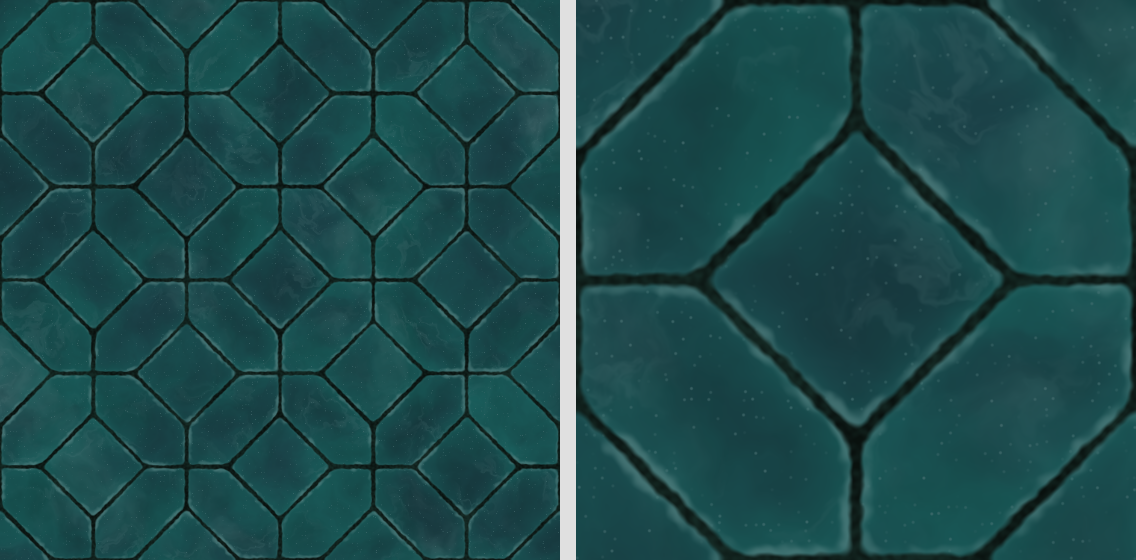
Left: the whole. Right: its middle third, enlarged.
A three.js fragment shader for this texture:

```glsl
// Glazed teal tiles: diamonds on alternate nodes of a 6 x 6 grid, with elongated
// hexagons between them. Edge distances give worn grout, pale chipped rims and a
// soft glow; warped gradient noise gives the cloudy, veined and speckled glaze.
#define GRID 6.0
#define DIAMOND 0.565
#define GROUT_HALF 0.019
#define CORNER 0.045
#define WOBBLE 0.007
#define EDGE_SOFT 0.011
#define RIM_STRENGTH 0.60
#define HAZE_STRENGTH 0.50
#define VEIN_STRENGTH 0.22
#define SPECK_CELLS 190.0
#define SPECK_DENSITY 0.16

varying vec2 vUv;

const vec3 GROUT_DARK = vec3(0.035, 0.065, 0.055);
const vec3 GROUT_LIGHT = vec3(0.08, 0.16, 0.14);
const vec3 GLAZE_DEEP = vec3(0.095, 0.225, 0.25);
const vec3 GLAZE_TEAL = vec3(0.09, 0.32, 0.315);
const vec3 GLOW_TEAL = vec3(0.10, 0.40, 0.385);
const vec3 HAZE = vec3(0.31, 0.45, 0.46);
const vec3 RIM = vec3(0.36, 0.53, 0.53);

vec2 hash2(vec2 p) {
  vec3 q = fract(p.xyx * vec3(0.1031, 0.1030, 0.0973));
  q += dot(q, q.yzx + 33.33);
  return fract((q.xx + q.yz) * q.zy);
}

float corner(vec2 cell, vec2 f, vec2 o) {
  float a = 6.2832 * hash2(cell + o).x;
  return dot(vec2(cos(a), sin(a)), f - o);
}

// Gradient noise, about -0.7 to 0.7
float noise(vec2 p) {
  vec2 i = floor(p), f = fract(p);
  vec2 u = f * f * f * (f * (f * 6.0 - 15.0) + 10.0);
  vec2 e = vec2(1.0, 0.0);
  return mix(mix(corner(i, f, e.yy), corner(i, f, e.xy), u.x),
             mix(corner(i, f, e.yx), corner(i, f, e.xx), u.x), u.y);
}

float fbm(vec2 p) {
  float sum = 0.0, amp = 0.6;
  for (int i = 0; i < 5; i++) {
    sum += amp * noise(p);
    p = mat2(1.6, 1.2, -1.2, 1.6) * p + 17.3;
    amp *= 0.52;
  }
  return sum;
}

float smoothMin(float a, float b) {
  float h = max(CORNER - abs(a - b), 0.0) / CORNER;
  return min(a, b) - 0.25 * h * h * CORNER;
}

// x: distance to the nearest tile edge, yz: tile identity
vec3 tiling(vec2 p) {
  vec2 cell = floor(p), f = p - cell;
  float flip = mod(cell.x + cell.y, 2.0);
  vec2 g = vec2(mix(f.x, 1.0 - f.x, flip), f.y);
  float farEnd = step(1.0, g.x + g.y);
  vec2 c = mix(g, 1.0 - g, farEnd);
  float cut = (c.x + c.y - DIAMOND) * 0.7071;
  if (cut < 0.0) {
    vec2 node = cell + vec2(abs(flip - farEnd), farEnd);
    return vec3(smoothMin(-cut, -cut + 1.4142 * min(c.x, c.y)), node);
  }
  vec2 side = min(g, 1.0 - g);
  return vec3(smoothMin(smoothMin(side.x, side.y), cut), cell + 0.5);
}

void main() {
  vec2 p = vUv * GRID;
  vec2 wobble = vec2(noise(p * 9.0), noise(p * 9.0 + 41.0))
              + 0.7 * vec2(noise(p * 27.0 + 7.0), noise(p * 27.0 + 73.0));
  vec3 tile = tiling(p + WOBBLE * wobble);
  vec2 rnd = hash2(tile.yz * 2.0 + 31.0);

  // Cloudy glaze, with a slight shift of tone per tile
  vec2 q = p + 0.45 * vec2(fbm(p * 1.3 + 5.0), fbm(p * 1.3 + 29.0));
  float cloud = fbm(q * 0.85 + 11.0);
  vec3 col = mix(GLAZE_DEEP, GLAZE_TEAL, smoothstep(-0.4, 0.45, cloud + 0.25 * (rnd.x - 0.5)));
  col *= 0.95 + 0.10 * rnd.y + 0.20 * fbm(q * 2.2 + 61.0);

  // Pale haze in broad, slanted drifts, and fine mineral veins
  vec2 drift = vec2(q.x + 0.6 * q.y, 0.55 * (q.y - 0.6 * q.x));
  float haze = smoothstep(0.02, 0.55, fbm(drift * 0.65 + 3.7) + 0.25 * fbm(q * 3.0 + 19.0));
  col = mix(col, HAZE, HAZE_STRENGTH * haze);
  vec2 v = q * 2.6 + rnd * 9.0;
  float vein = 1.0 - smoothstep(0.0, 0.11, abs(fbm(v)));
  vein *= smoothstep(-0.05, 0.4, noise(v * 0.6 + 8.0));
  col = mix(col, HAZE, VEIN_STRENGTH * vein);

  // Scattered pale specks
  vec2 s = vUv * SPECK_CELLS;
  vec2 id = floor(s), at = hash2(id + 3.0), kind = hash2(id + 91.0);
  float speck = 1.0 - smoothstep(0.05, 0.27, length(fract(s) - 0.25 - 0.5 * at));
  speck *= step(kind.x, SPECK_DENSITY) * kind.y;
  col = mix(col, HAZE, 0.65 * speck);

  // Teal glow towards the edge and a broken, chipped rim
  float width = GROUT_HALF + 0.008 * noise(p * 1.4 + 23.0) + 0.007 * noise(p * 18.0);
  float d = tile.x - width;
  float inside = max(d, 0.0);
  col = mix(col, GLOW_TEAL, 0.36 * exp(-inside * 10.0));
  float wear = smoothstep(-0.25, 0.5, noise(p * 3.2 + 13.0) + 0.6 * noise(p * 13.0 + 2.0));
  float reach = 0.016 + 0.022 * wear + 0.014 * noise(p * 22.0 + 37.0);
  float rim = 1.0 - smoothstep(0.3 * reach, reach + 0.014, inside);
  col = mix(col, RIM, RIM_STRENGTH * rim * (0.12 + 0.88 * wear));

  // Gritty grout
  float grit = 0.5 + 0.8 * noise(p * 2.3 + 51.0) + 0.7 * noise(p * 34.0);
  vec3 grout = mix(GROUT_DARK, GROUT_LIGHT, clamp(grit, 0.0, 1.0));
  col = mix(grout, col, smoothstep(-EDGE_SOFT, EDGE_SOFT, d));
  gl_FragColor = vec4(col, 1.0);
}
```
